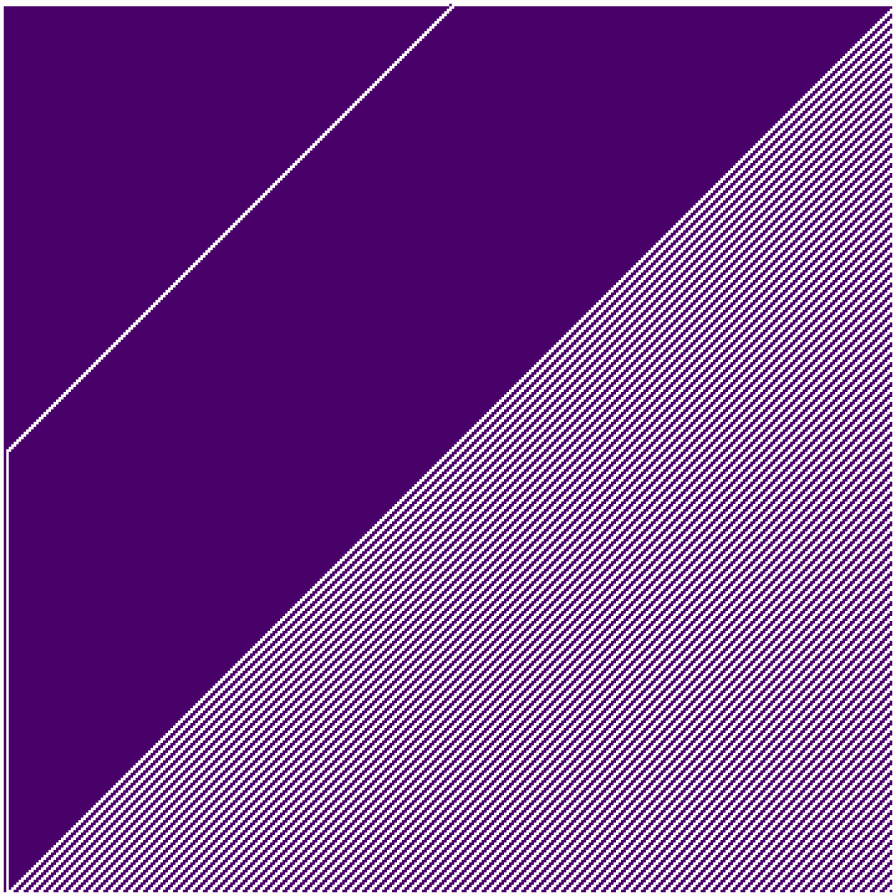
Give the GLSL for this background, as a WebGL 2 fragment shader.

```glsl
#version 300 es
precision highp float;
// A square lattice of two-tone cells: diagonal stair stripes fill the lower
// right half, and one bent line crosses the plain upper left half.
// Each pixel averages a small grid of samples, so cell edges stay smooth.

#define CELLS_ACROSS 360.0   // cells along the canvas side
#define MARGIN 1.5           // blank frame, in cells
#define GRID 357.0           // cells along the lattice side
#define STRIPE_PERIOD 4.0    // diagonal repeat, in cells
#define STRIPE_WIDTH 2.0     // pale cells in each repeat
#define STRIPE_START 2.0     // first striped diagonal
#define LINE_DIAGONAL -176.0 // lower diagonal of the lone line
#define SAMPLES 8            // samples per pixel side
#define FILTER_WIDTH 1.06    // width of the averaged area, in pixels

uniform vec2 u_resolution;
out vec4 fragColor;

const vec3 PURPLE = vec3(0.28, 0.005, 0.41);
const vec3 PALE = vec3(0.995, 0.985, 0.985);

// Returns 1 for a pale cell and 0 for a purple one.
float paleCell(vec2 cell) {
    // Blank frame around the lattice
    if (any(lessThan(cell, vec2(0.0))) || any(greaterThanEqual(cell, vec2(GRID)))) return 1.0;

    // Top row: pale but for one cell where the lone line ends
    float bend = -LINE_DIAGONAL;
    if (cell.y == GRID - 1.0) return cell.x == bend + 3.0 ? 0.0 : 1.0;

    // Stair stripes below the main diagonal
    float diagonal = cell.x - cell.y;
    float phase = mod(diagonal - STRIPE_START, STRIPE_PERIOD);
    bool stripes = diagonal >= STRIPE_START && phase < STRIPE_WIDTH;

    // Lone line: upright beside the left edge, then slanted
    bool upright = cell.x == 1.0 && cell.y <= bend;
    bool slanted = cell.x >= 1.0 && diagonal >= LINE_DIAGONAL
                && diagonal < LINE_DIAGONAL + STRIPE_WIDTH;
    return stripes || upright || slanted ? 1.0 : 0.0;
}

void main() {
    // Average the cells around the pixel centre
    float pale = 0.0;
    for (int y = 0; y < SAMPLES; y++) {
        for (int x = 0; x < SAMPLES; x++) {
            vec2 offset = (vec2(x, y) + 0.5) / float(SAMPLES) - 0.5;
            vec2 uv = (gl_FragCoord.xy + offset * FILTER_WIDTH) / u_resolution;
            pale += paleCell(floor(uv * CELLS_ACROSS - MARGIN));
        }
    }
    pale /= float(SAMPLES * SAMPLES);
    fragColor = vec4(mix(PURPLE, PALE, pale), 1.0);
}
```
